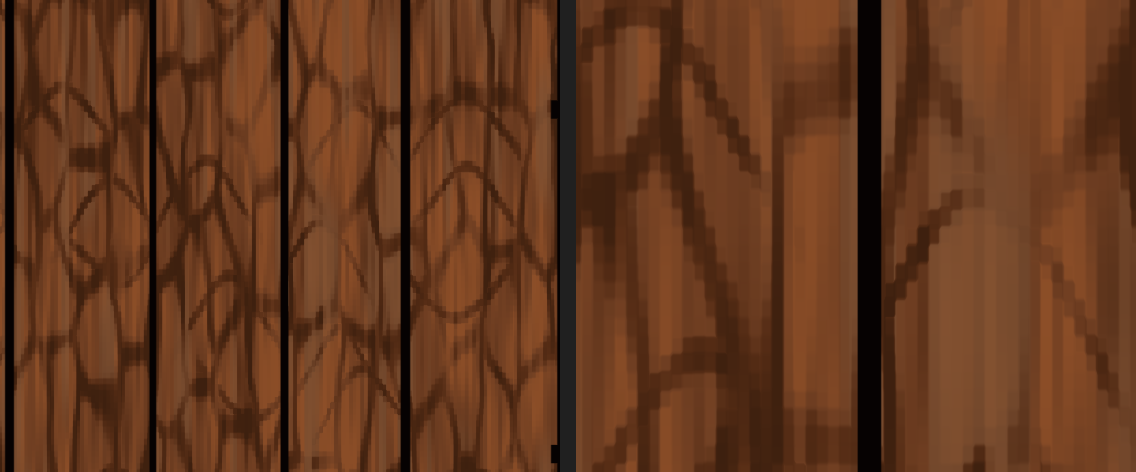
Left: the whole. Right: its middle third, enlarged.
This texture is drawn by a Shadertoy shader. Its source:

```glsl
// Four rough upright wooden planks parted by near-black gaps.
// Column noise makes the grain, a tall cellular pattern the bark-like splits,
// and a softened stair grid gives every edge its chunky, stepped outline.

#define STEPS vec2(150.0, 78.0)      // stair grid across and down
#define STEP_SOFT 0.22               // softness of each stair
#define PLATE_SCALE vec2(15.0, 3.7)  // bark plates across and down
#define SPLIT_WIDTH 0.27             // shaded width around a split
#define SPLIT_DEPTH 0.48             // darkening by the splits
#define ARCHES 4                     // curved cracks per plank
#define GRAIN 0.62                   // contrast of the fine grain
#define DUST 0.65                    // strength of the dusty streaks

const vec3 GAP   = vec3(0.025, 0.008, 0.006);
const vec3 DEEP  = vec3(0.25, 0.13, 0.06);
const vec3 DARK  = vec3(0.33, 0.17, 0.08);
const vec3 MID   = vec3(0.43, 0.24, 0.13);
const vec3 LIGHT = vec3(0.53, 0.295, 0.15);
const vec3 DUSTY = vec3(0.47, 0.31, 0.20);

// Gap centres and half widths, left to right
const float gapX[5] = float[5](0.017, 0.273, 0.508, 0.724, 1.0);
const float gapHalf[5] = float[5](0.008, 0.006, 0.007, 0.0085, 0.005);

float hash(vec2 p) {
    vec3 a = fract(p.xyx * vec3(0.1031, 0.1030, 0.0973));
    a += dot(a, a.yzx + 33.33);
    return fract((a.x + a.y) * a.z);
}

vec2 hash2(vec2 p) { return vec2(hash(p), hash(p + 57.3)); }

float noise(vec2 p) {
    vec2 i = floor(p), f = fract(p);
    f = f * f * (3.0 - 2.0 * f);
    vec2 e = vec2(1.0, 0.0);
    return mix(mix(hash(i), hash(i + e.xy), f.x),
               mix(hash(i + e.yx), hash(i + e.xx), f.x), f.y);
}

// Gap between the two nearest cell points: zero on a plate border
float plateBorder(vec2 p) {
    vec2 cell = floor(p);
    float near1 = 9.0, near2 = 9.0;
    for (int j = -1; j <= 1; j++)
    for (int i = -1; i <= 1; i++) {
        vec2 c = cell + vec2(i, j);
        float d = length(c + 0.1 + 0.8 * hash2(c) - p);
        near2 = min(near2, max(near1, d));
        near1 = min(near1, d);
    }
    return near2 - near1;
}

// Curved cracks spread up one plank; u runs from 0 to 1 across it
float arches(float u, float y, float plank) {
    float shade = 0.0;
    for (int i = 0; i < ARCHES; i++) {
        vec2 key = vec2(float(i) + 3.0, plank * 7.0 + 11.0);
        vec2 r = hash2(key);
        float dx = u - mix(0.2, 0.8, r.x);
        float bend = hash(key + 20.0) > 0.3 ? -0.55 : 0.5;
        float curve = (float(i) + r.y) / float(ARCHES) + bend * dx * dx / (0.2 + abs(dx));
        float line = 1.0 - smoothstep(0.004, 0.021, abs(y - curve));
        shade = max(shade, line * (1.0 - smoothstep(0.25, 0.48, abs(dx))));
    }
    return shade;
}

vec3 woodRamp(float tone) {
    vec3 c = mix(DEEP, DARK, smoothstep(0.05, 0.30, tone));
    c = mix(c, MID, smoothstep(0.28, 0.52, tone));
    return mix(c, LIGHT, smoothstep(0.50, 0.82, tone));
}

void mainImage(out vec4 fragColor, in vec2 fragCoord) {
    vec2 uv = fragCoord / iResolution.xy;
    float aa = 1.0 / iResolution.x;

    // Softened stair coordinates
    vec2 g = uv * STEPS;
    vec2 q = (floor(g) + smoothstep(0.5 - STEP_SOFT, 0.5 + STEP_SOFT, fract(g))) / STEPS;

    // Plank number, its sides and the gap mask
    float plank = 0.0, left = -0.2, right = 1.2, gap = 0.0;
    for (int i = 0; i < 5; i++) {
        float d = abs(uv.x - gapX[i]) - gapHalf[i];
        gap = max(gap, 1.0 - smoothstep(-aa, aa, d));
        if (uv.x > gapX[i]) { plank += 1.0; left = gapX[i]; }
        else right = min(right, gapX[i]);
    }
    float u = (q.x - left) / (right - left);
    vec2 shift = vec2(plank * 19.0, plank * 5.3);

    // Grain: broad bands, streaks and fine threads
    float broad = noise(q * vec2(26.0, 2.2) + shift);
    float streak = noise(q * vec2(75.0, 3.5) + shift);
    float thread = noise(q * vec2(150.0, 7.0) + shift);
    float tone = 0.60 + 0.45 * (broad - 0.5) + GRAIN * (0.6 * streak + 0.4 * thread - 0.5);
    tone += 0.10 * (1.0 - 2.0 * abs(u - 0.5)) * step(2.5, plank) * step(plank, 3.5);

    // Splits between plates, fading in and out, and curved cracks
    vec2 bent = q + vec2(0.014, 0.03) * (noise(q * vec2(18.0, 11.0) + shift) - 0.5);
    float border = plateBorder(bent * PLATE_SCALE + shift);
    float split = 1.0 - smoothstep(0.04, SPLIT_WIDTH, border);
    split *= 0.45 + 0.75 * noise(q * vec2(13.0, 6.0) + shift + 40.0);
    float crack = arches(u, bent.y, plank) * (0.5 + 0.5 * streak);
    tone -= SPLIT_DEPTH * max(split, crack);

    // Dusty streaks, strongest along the plank sides
    vec3 color = woodRamp(tone);
    float side = smoothstep(0.36, 0.5, abs(u - 0.5));
    float dust = smoothstep(0.55, 0.85, noise(q * vec2(60.0, 2.5) + shift + 90.0) + 0.25 * side);
    color = mix(color, DUSTY, DUST * dust * smoothstep(0.2, 0.5, tone));
    color *= 0.96 + 0.08 * thread;

    // Notches on the right side, then the gaps
    float notchY = abs(fract(uv.y - 0.038 + 0.365) - 0.365);
    notchY = min(notchY, abs(uv.y - 0.768));
    float notch = smoothstep(0.984 - aa, 0.984 + aa, uv.x) * (1.0 - smoothstep(0.018, 0.021, notchY));
    fragColor = vec4(mix(color, GAP, max(gap, notch)), 1.0);
}
```
